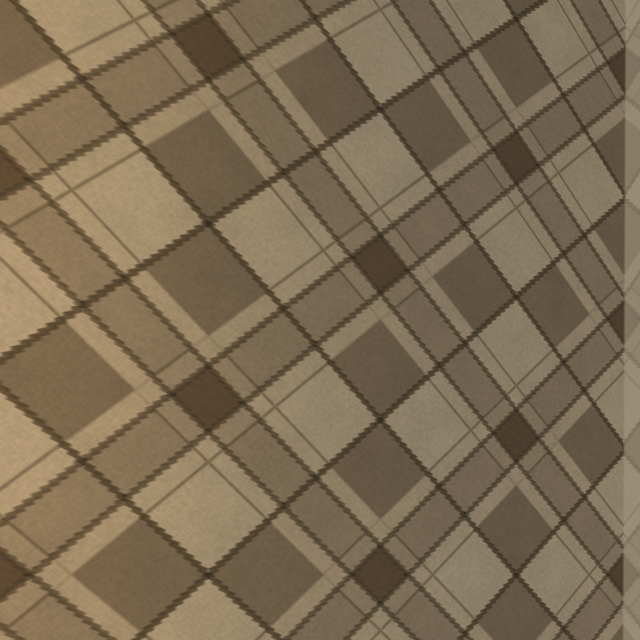
A three.js fragment shader for this pattern:

```glsl
// Diagonal tartan cloth on a wall that recedes to the right, with a pale return wall.
// A perspective map gives two thread axes; bands, checks and ruled lines are drawn
// from distances along those axes, then twill, weave noise and soft light are added.
varying vec2 vUv;

// Perspective: repeat height shrinks linearly across the canvas
const float REPEAT_LEFT = 0.628;
const float REPEAT_SHRINK = 0.24;
const vec2 VANISH_ORIGIN = vec2(-0.026, 0.102);
const float ACROSS_SCALE = 0.7825;
const float CORNER_X = 0.977;

// Distances in units of one repeat
const float BAND_HALF = 0.094;
const float STRIPE_EDGE = 0.180;
const float RULE_HALF = 0.010;
const float CENTRE_HALF = 0.011;
const float HAIR_HALF = 0.004;
const float SOFT = 0.008;
const float TWILL_COUNT = 28.0;
const float TWILL_DEPTH = 0.005;

const vec3 LIGHT = vec3(0.590, 0.530, 0.425);
const vec3 DARK = vec3(0.415, 0.357, 0.275);
const vec3 BAND = vec3(0.480, 0.418, 0.328);
const vec3 STRIPE = vec3(0.575, 0.510, 0.405);
const vec3 BROWN = vec3(0.325, 0.262, 0.188);
const vec3 INK = vec3(0.255, 0.210, 0.145);
const vec3 RETURN_WALL = vec3(0.640, 0.590, 0.500);
const vec3 TINT_LEFT = vec3(1.120, 1.070, 1.010);
const vec3 TINT_RIGHT = vec3(0.930, 0.940, 0.960);

float hash(vec2 p) {
  vec3 q = fract(vec3(p.xyx) * 0.1031);
  q += dot(q, q.yzx + 33.33);
  return fract((q.x + q.y) * q.z);
}

float noise(vec2 p) {
  vec2 i = floor(p);
  vec2 f = fract(p);
  f = f * f * (3.0 - 2.0 * f);
  float low = mix(hash(i), hash(i + vec2(1.0, 0.0)), f.x);
  float high = mix(hash(i + vec2(0.0, 1.0)), hash(i + 1.0), f.x);
  return mix(low, high, f.y);
}

vec2 threadAxes(vec2 p) {
  float repeatHeight = REPEAT_LEFT - REPEAT_SHRINK * p.x;
  float across = ACROSS_SCALE * (p.x - VANISH_ORIGIN.x) / repeatHeight;
  float down = (VANISH_ORIGIN.y - p.y) / repeatHeight;
  return vec2(down + across, down - across);
}

vec2 inside(vec2 d, float edge) {
  return 1.0 - smoothstep(edge - SOFT, edge + SOFT, d);
}

vec2 rule(vec2 d, float halfWidth) {
  return 1.0 - smoothstep(halfWidth - SOFT * 0.6, halfWidth + SOFT, abs(d));
}

vec3 tartan(vec2 st) {
  vec2 fromCentre = fract(st) - 0.5;
  vec2 d = 0.5 - abs(fromCentre);   // distance to the nearest band axis

  // Checks: one axis alternates every half repeat, the other every whole repeat
  vec2 side = clamp(fromCentre / SOFT, -1.0, 1.0);
  float parity = mod(floor(st.y), 2.0) * 2.0 - 1.0;
  float lightCell = 0.5 + 0.5 * side.x * side.y * parity;
  vec3 col = mix(DARK, LIGHT, lightCell);

  // Pale border stripes, then mid bands and brown crossings
  vec2 border = inside(d, STRIPE_EDGE);
  vec2 band = inside(d, BAND_HALF);
  float anyBorder = max(border.x, border.y);
  float anyBand = max(band.x, band.y);
  float crossing = band.x * band.y;
  col = mix(col, STRIPE, anyBorder * (1.0 - 0.6 * lightCell));
  vec3 bandCol = mix(BAND, STRIPE, 0.35 * border.x * border.y);
  col = mix(col, bandCol, anyBand);
  col = mix(col, BROWN, crossing);

  // Hairlines along the border edge, faint over dark checks
  vec2 hair = rule(d - STRIPE_EDGE, HAIR_HALF);
  float hairInk = max(hair.x, hair.y) * (1.0 - crossing);
  col = mix(col, INK, hairInk * mix(0.15, 0.48, max(lightCell, anyBand)));

  // Ruled lines with slanted twill teeth
  float teeth = abs(fract((st.x + st.y) * TWILL_COUNT) - 0.5) * 4.0 - 1.0;
  float wander = teeth * TWILL_DEPTH;
  vec2 edges = rule(d - BAND_HALF + wander, RULE_HALF);
  vec2 centres = rule(fromCentre + wander, CENTRE_HALF);
  vec2 lines = max(edges * 0.72, centres * 0.84) * (0.93 + 0.07 * teeth);
  col = mix(col, INK, max(lines.x, lines.y));
  return col * (1.0 - 0.45 * lines.x * lines.y);
}

void main() {
  // The pattern folds back at the wall corner
  float corner = CORNER_X - 0.004 * (1.0 - vUv.y);
  vec2 wall = vec2(corner - abs(corner - vUv.x), vUv.y);
  vec2 st = threadAxes(wall);
  vec3 col = tartan(st);

  // Woven grain and broad blotches
  float weave = noise(st * vec2(150.0, 60.0)) + noise(st * vec2(60.0, 150.0)) - 1.0;
  float blotch = noise(st * 9.0) - 0.5;
  col *= 1.0 + 0.055 * weave + 0.05 * blotch;

  // Warm light from the left, shade toward the upper right
  col *= mix(TINT_LEFT, TINT_RIGHT, smoothstep(0.0, 0.75, vUv.x));
  float glow = exp(-14.0 * vUv.x * vUv.x - 5.0 * (vUv.y - 0.48) * (vUv.y - 0.48));
  col *= 1.0 + 0.07 * glow - 0.06 * vUv.x * vUv.y;

  // Return wall and its seam
  float beyond = smoothstep(-0.002, 0.003, vUv.x - corner);
  col = mix(col, mix(col, RETURN_WALL, 0.6), beyond);
  gl_FragColor = vec4(col, 1.0);
}
```
